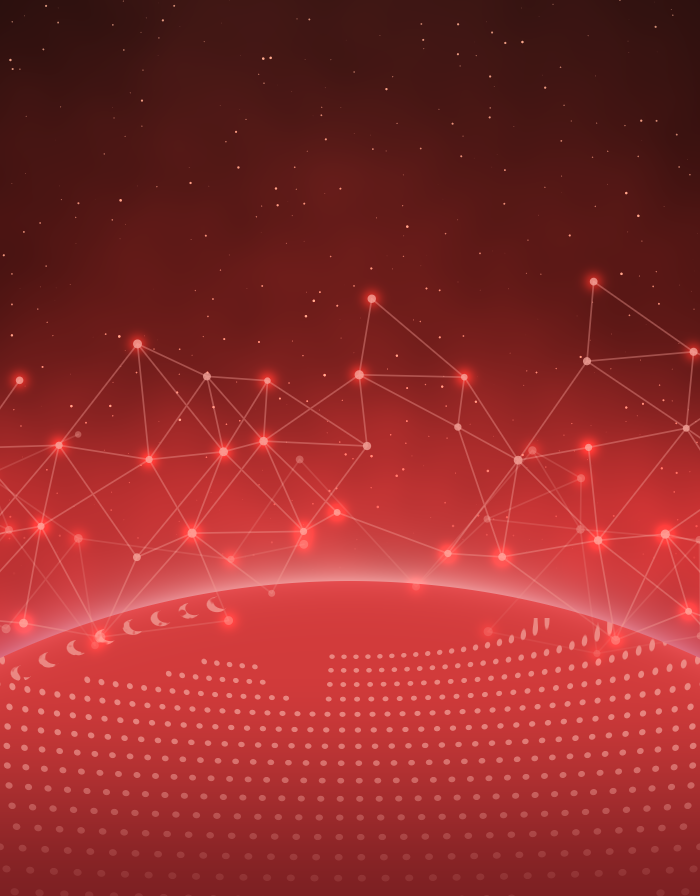
A WebGL 2 fragment shader for this background:

```glsl
#version 300 es
precision highp float;
// A red night sky over a glowing planet rim, crossed by a web of linked nodes.
// The web is a jittered grid with hashed links; the planet carries rows of dots
// laid on nested ellipses, with gaps cut by gradient noise.
uniform vec2 u_resolution;
out vec4 fragColor;

const vec2 PLANET = vec2(0.5, -0.74);
const float RADIUS = 1.19;

vec2 hash2(vec2 p) {
  vec3 q = fract(p.xyx * vec3(0.1031, 0.1030, 0.0973));
  q += dot(q, q.yzx + 33.33);
  return fract((q.xx + q.yz) * q.zy);
}

float corner(vec2 cell, vec2 f, vec2 o) {
  return dot(hash2(cell + o) * 2.0 - 1.0, f - o);
}

float gradientNoise(vec2 p) {
  vec2 c = floor(p), f = p - c, s = f * f * (3.0 - 2.0 * f), e = vec2(1, 0);
  return mix(mix(corner(c, f, e.yy), corner(c, f, e.xy), s.x),
             mix(corner(c, f, e.yx), corner(c, f, e.xx), s.x), s.y);
}

// Antialiased inside of a signed distance, in units of canvas width
float cover(float d) { return clamp(0.5 - d * u_resolution.x, 0.0, 1.0); }

float altitude(vec2 p) { return length(p - PLANET) - RADIUS; }

float segment(vec2 p, vec2 a, vec2 b) {
  vec2 ab = b - a;
  return length(p - a - ab * clamp(dot(p - a, ab) / dot(ab, ab), 0.0, 1.0));
}

vec2 nodeAt(vec2 cell, float seed, float size) {
  return (cell + 0.5 + 0.72 * (hash2(cell + seed) - 0.5)) * size;
}

// Nodes live between the rim and an upper limit with three peaks
float alive(vec2 n, float drop) {
  float top = 0.82 + 0.07 * cos((n.x - 0.517) * 17.45) - drop;
  return step(n.y, top) * step(-0.05, altitude(n));
}

// Web layer: x = links, y = node discs, z = halos
vec3 web(vec2 p, float seed, float size, float drop) {
  vec3 ink = vec3(0);
  vec2 home = floor(p / size);
  for (int j = -1; j <= 1; j++)
  for (int i = -1; i <= 1; i++) {
    vec2 cell = home + vec2(i, j);
    vec2 a = nodeAt(cell, seed, size);
    float live = alive(a, drop);
    vec2 rnd = hash2(cell + seed + 41.0);
    float d = length(p - a);
    ink.y = max(ink.y, live * cover(d - 0.0045 - 0.002 * rnd.x));
    ink.z += live * step(0.4, rnd.y) * exp(-d * d / 0.00018);
    for (int k = 0; k < 4; k++) {
      vec2 o = k == 3 ? vec2(-1, 1) : vec2((k + 1) & 1, (k + 1) >> 1);
      vec2 b = nodeAt(cell + o, seed, size);
      float linked = step(0.32, hash2(cell * 3.0 + seed + float(k) * 7.0).x);
      ink.x = max(ink.x, live * alive(b, drop) * linked * cover(segment(p, a, b) - 0.0012));
    }
  }
  return ink;
}

float stars(vec2 p) {
  vec2 cell = floor(p * 42.0), rnd = hash2(cell + 5.0);
  vec2 at = (cell + 0.15 + 0.7 * hash2(cell + 90.0)) / 42.0;
  return step(0.66, rnd.x) * rnd.y * cover(length(p - at) - 0.0005 - 0.0013 * rnd.y * rnd.y);
}

// Dots spaced along nested ellipses that widen towards the viewer
float globeDots(vec2 p) {
  vec2 q = vec2(p.x - 0.5, 0.397 - p.y);
  if (q.y < 0.0) return 0.0;
  float e = length(q * vec2(0.2, 1.0));
  float row = floor(log(e + 0.48) * 28.0);
  float ring = exp((row + 0.5) / 28.0) - 0.48;
  float pitch = (ring + 0.267) * 0.053;
  float column = floor(q.x / pitch);
  vec2 local = vec2(q.x - (column + 0.5) * pitch, e - ring);
  float r = 0.0035 + 0.006 * ring;
  float dotShape = cover(length(local * vec2(1.0, 1.2)) - r);
  float land = gradientNoise(vec2(column * 0.16, row * 0.4) + 3.0);
  float reach = ring - 0.07 + 0.12 * smoothstep(-0.15, 0.15, q.x) + 0.15 * land;
  return dotShape * step(0.03, reach) * step(0.055, ring) * step(-0.4, land);
}

// Broken crescents following the left rim
float crescents(vec2 p) {
  float ink = 0.0;
  for (int i = 0; i < 8; i++) {
    float t = float(i), x = 0.31 - 0.04 * t, reach = RADIUS - 0.018 - 0.002 * t;
    vec2 at = vec2(x, PLANET.y + sqrt(reach * reach - (x - 0.5) * (x - 0.5)));
    vec2 q = (p - at) * vec2(0.75, 1.0);
    ink = max(ink, cover(max(length(q) - 0.011, 0.010 - length(q - vec2(0.006, 0.004)))));
  }
  return ink * smoothstep(-0.25, 0.0, gradientNoise(p * 110.0));
}

void main() {
  vec2 p = gl_FragCoord.xy / u_resolution.x;
  float h = altitude(p), side = abs(p.x - 0.5) * 2.0;
  float above = cover(-h);

  // Sky: red haze rising into a dark, faintly cloudy top
  vec3 sky = mix(vec3(0.78, 0.19, 0.19), vec3(0.43, 0.11, 0.10), smoothstep(0.5, 0.86, p.y));
  sky = mix(sky, vec3(0.23, 0.085, 0.075), smoothstep(0.8, 1.35, p.y));
  sky *= 1.0 - 0.25 * side * side * smoothstep(0.55, 0.9, p.y);
  sky *= 1.0 + 0.16 * gradientNoise(p * 5.0) + 0.08 * gradientNoise(p * 14.0);
  sky += vec3(0.75, 0.58, 0.48) * stars(p) * smoothstep(0.42, 0.75, p.y);
  vec3 rim = mix(vec3(0.96, 0.66, 0.66), vec3(0.87, 0.46, 0.56), side * side);
  sky = mix(sky, rim, 0.7 * exp(-max(h, 0.0) / 0.028) + 0.15 * exp(-max(h, 0.0) / 0.09));

  // Planet: lit upper edge, falling into shade below
  vec3 ground = mix(vec3(0.47, 0.12, 0.13), vec3(0.82, 0.23, 0.23), smoothstep(-0.05, 0.33, p.y));
  ground += vec3(0.08, 0.07, 0.08) * exp(min(h, 0.0) / 0.025);
  float fade = mix(0.12, 0.72, smoothstep(0.0, 0.29, p.y));
  ground = mix(ground, vec3(0.95, 0.64, 0.61), fade * max(globeDots(p), crescents(p)));
  vec3 color = mix(ground, sky, above);

  // Web: a bright layer over a fainter, lower one
  vec3 near = web(p, 12.0, 0.115, 0.0), far = web(p + vec2(0.05, 0.0), 63.0, 0.14, 0.16);
  vec3 ink = (near + 0.5 * far) * mix(0.55, 1.0, above);
  color += vec3(0.42, 0.07, 0.05) * min(ink.z, 1.0);
  color = mix(color, vec3(0.95, 0.60, 0.57), min(0.42 * ink.x, 0.6));
  color = mix(color, vec3(0.97, 0.66, 0.62), min(0.75 * ink.y, 0.9));
  fragColor = vec4(color, 1.0);
}
```
